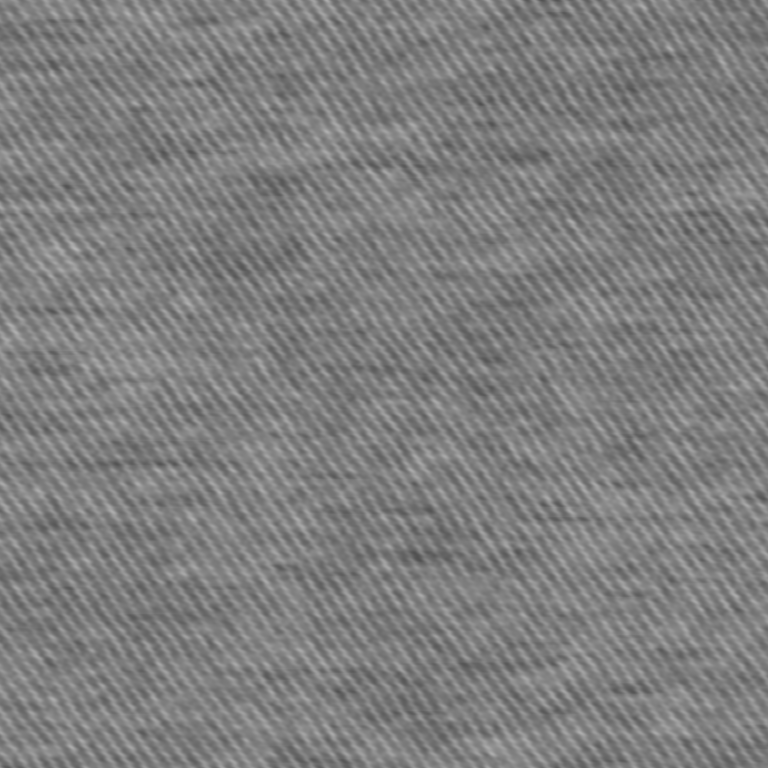
A three.js fragment shader for this texture:

```glsl
// Grey twill cloth: fine diagonal ribs falling to the right, crossed by weft rows.
// A soft periodic rib profile is stepped and beaded by the rows, then varied with
// value noise for yarn grain, uneven floats, dark horizontal slubs and broad wear.
varying vec2 vUv;

const float TAU = 6.2831853;
const vec2 RIBS = vec2(52.0, 37.0);   // diagonal repeats across and up
const float WEFT_ROWS = 111.0;        // three weft rows per vertical repeat
const vec3 CLOTH_GREY = vec3(0.496);

float hash(vec2 p) {
  vec3 q = fract(vec3(p.xyx) * 0.1031);
  q += dot(q, q.yzx + 33.33);
  return fract((q.x + q.y) * q.z);
}

// Smooth value noise centred on zero
float noise(vec2 p) {
  vec2 cell = floor(p);
  vec2 f = fract(p);
  f = f * f * (3.0 - 2.0 * f);
  float low = mix(hash(cell), hash(cell + vec2(1.0, 0.0)), f.x);
  float high = mix(hash(cell + vec2(0.0, 1.0)), hash(cell + vec2(1.0, 1.0)), f.x);
  return mix(low, high, f.y) - 0.5;
}

// Rib count at a point, with slight drift and a step at each weft row
float ribPhase(vec2 uv) {
  float drift = 0.45 * noise(uv * 5.0 + 11.0) + 0.22 * noise(uv * vec2(18.0, 30.0));
  float rowStep = 0.035 * sin(TAU * uv.y * WEFT_ROWS);
  return dot(uv, RIBS) + drift + rowStep;
}

// Rounded thread: bright crest and a slightly narrower dark groove
float ribProfile(float phase) {
  float wave = cos(TAU * phase);
  return wave + 0.12 * cos(2.0 * TAU * phase);
}

// Sparse dark picks, long across and one row thick
float darkSlub(vec2 uv) {
  float pick = noise(vec2(uv.x * 11.0, uv.y * WEFT_ROWS) + 71.0);
  return smoothstep(0.20, 0.48, pick);
}

void main() {
  vec2 uv = vUv;
  float phase = ribPhase(uv);
  float row = uv.y * WEFT_ROWS;

  // Diagonal ribs, fading unevenly along their length
  float contrast = 0.060 + 0.035 * noise(uv * vec2(32.0, 44.0) + 5.0);
  float shade = contrast * ribProfile(phase);

  // Beads where each float crosses a weft row
  float crest = 0.5 + 0.5 * cos(TAU * phase);
  shade += 0.014 * crest * cos(TAU * row);
  shade += 0.085 * noise(vec2(phase * 2.0, row) + 29.0);

  // Yarn grain and row-to-row tone
  shade += 0.065 * noise(uv * vec2(150.0, 170.0) + 43.0);
  shade += 0.070 * noise(vec2(uv.x * 16.0, row * 0.8) + 17.0);
  shade -= 0.050 * darkSlub(uv);

  // Broad wear and cloudiness
  shade += 0.035 * noise(uv * vec2(6.0, 9.0) + 3.0);
  shade += 0.045 * noise(uv * vec2(24.0, 34.0) + 57.0);

  gl_FragColor = vec4(clamp(CLOTH_GREY + shade + 0.004, 0.30, 0.72), 1.0);
}
```
